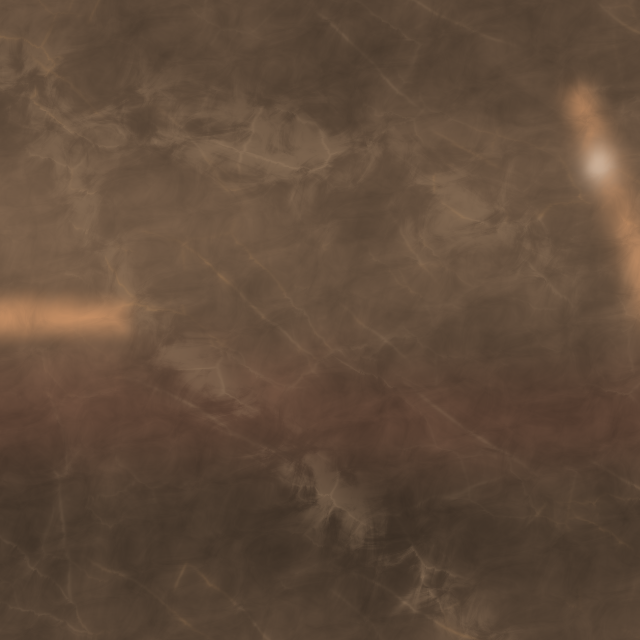
A Shadertoy shader for this texture:

```glsl
// Polished brown marble: layered-sine clouds, pale hazy bands, broken veins from
// cellular borders, and soft descending strands scattered by a hashed loop.
// Two warm soft reflections, a bar and a slanted streak, lie on the surface.
#define STONE vec3(0.358, 0.283, 0.220)
#define RUSSET vec3(0.385, 0.278, 0.218)
#define VEIN vec3(0.56, 0.455, 0.355)
#define GOLD vec3(0.61, 0.46, 0.31)
#define LAMP vec3(0.78, 0.56, 0.39)
#define HOT vec3(0.85, 0.75, 0.66)
#define CLOUD_DEPTH 0.12
#define MOTTLE 0.08
#define HAZE 0.55
#define VEIN_WIDTH 0.0027
#define VEIN_STRENGTH 0.52
#define STRANDS 22

vec2 hash2(vec2 p) {
    p = vec2(dot(p, vec2(127.1, 311.7)), dot(p, vec2(269.5, 183.3)));
    return fract(sin(p) * 43758.5);
}

mat2 turn(float a) {
    return mat2(cos(a), -sin(a), sin(a), cos(a));
}

float bump(float x, float width) {
    return exp(-x * x / (width * width));
}

// Warped layered sines, roughly -1 to 1
float clouds(vec2 p) {
    float sum = 0.0, amp = 0.5;
    for (int i = 0; i < 6; i++) {
        p = turn(0.9) * p + 0.8 * sin(p.yx * 0.9 + float(i) * 1.7);
        sum += amp * sin(p.x + 1.3) * sin(p.y + 0.4);
        p *= 1.85;
        amp *= 0.6;
    }
    return sum;
}

// Distance to the nearest cell border
float cellBorder(vec2 p) {
    vec2 cell = floor(p), nearest = vec2(0.0);
    float best = 9.0, border = 9.0;
    for (int j = -1; j <= 1; j++)
    for (int i = -1; i <= 1; i++) {
        vec2 o = vec2(i, j);
        vec2 r = o + hash2(cell + o) - fract(p);
        if (dot(r, r) < best) { best = dot(r, r); nearest = r; }
    }
    for (int j = -2; j <= 2; j++)
    for (int i = -2; i <= 2; i++) {
        vec2 o = vec2(i, j);
        vec2 r = o + hash2(cell + o) - fract(p);
        vec2 d = r - nearest;
        if (dot(d, d) > 0.0001) border = min(border, dot(0.5 * (r + nearest), normalize(d)));
    }
    return border;
}

// Thin core with a faint wide halo
float veinLine(float d, float width) {
    return 0.8 * bump(d, width) + 0.34 * bump(d, width * 4.0);
}

// Strands falling to the right; every fourth is a short rising twig
float strands(vec2 p, float wobble) {
    float sum = 0.0;
    for (int i = 0; i < STRANDS; i++) {
        vec2 h = hash2(vec2(i, 7)), k = hash2(vec2(i, 23));
        bool twig = i % 4 == 3;
        float angle = twig ? 0.85 + 0.3 * k.x : -0.4 - 0.45 * k.x;
        float reach = twig ? 0.07 : 0.14 + 0.26 * k.y;
        vec2 q = turn(angle) * (p - h * vec2(1.1, 1.0) + vec2(0.15, -0.05));
        float along = q.x / reach;
        float fade = smoothstep(0.0, 0.3, along) * smoothstep(1.0, 0.6, along);
        float d = q.y + 0.012 * wobble + 0.004 * sin(q.x * 25.0 + h.x * 6.0);
        sum += fade * (0.4 + 0.45 * k.y) * veinLine(d, VEIN_WIDTH);
    }
    return sum;
}

void mainImage(out vec4 fragColor, in vec2 fragCoord) {
    vec2 uv = fragCoord / iResolution.xy;
    float broad = clouds(uv * vec2(5.0, 7.0) + 2.0);
    float medium = clouds(uv * 15.0 + 9.0);
    float fine = clouds(turn(0.4) * uv * vec2(45.0, 70.0));
    float grain = clouds(uv * 150.0 + 4.0);
    vec2 warped = uv + 0.022 * vec2(broad, medium) + 0.004 * fine;

    // Stone body with its broad light and russet band
    float light = 0.985 + 0.16 * bump(uv.y - 0.65, 0.2) - 0.18 * smoothstep(0.36, 0.18, uv.y)
        + 0.13 * smoothstep(0.16, 0.0, uv.y) + 0.18 * bump(length(uv - vec2(0.03, 0.62)), 0.17);
    light += CLOUD_DEPTH * broad + 0.1 * medium + MOTTLE * fine + 0.03 * grain;
    float russet = bump(uv.y - 0.36 - 0.03 * broad, 0.09);
    vec3 color = mix(STONE, RUSSET, russet) * light;

    // Pale haze along two crossing bands
    float upper = bump(warped.y - 0.88 + 0.27 * warped.x, 0.075);
    float drop = max(0.85 - warped.y, 0.0);
    float falling = bump(warped.x - 0.08 - 0.9 * pow(drop, 1.6), 0.06) * smoothstep(0.95, 0.8, uv.y);
    float band = max(upper, 0.85 * falling);
    float haze = band * smoothstep(-0.3, 0.65, medium + 0.6 * fine + 0.2 * grain);
    color = mix(color, VEIN * 0.95, HAZE * haze);

    // Broken vein network and strands
    vec2 net = turn(-0.45) * warped;
    float coarse = veinLine(cellBorder(net * vec2(4.0, 7.0)) / 5.5, VEIN_WIDTH);
    float small = veinLine(cellBorder(net * vec2(9.0, 14.0) + 5.0) / 11.0, VEIN_WIDTH * 0.85);
    float broken = smoothstep(-0.1, 0.5, clouds(uv * 9.0 + 31.0));
    float patchy = smoothstep(-0.5, 0.35, medium + 0.7 * fine);
    float veins = coarse * broken * (0.35 + 0.55 * band)
        + small * smoothstep(-0.1, 0.45, medium) * (0.16 + 0.6 * band);
    veins = (veins + 0.75 * strands(uv, broad + 0.5 * medium)) * mix(0.35, 1.1, patchy);
    vec3 veinColor = mix(VEIN, GOLD, smoothstep(-0.1, 0.4, broad));
    color = mix(color, veinColor * mix(0.75, 1.0, light), clamp(VEIN_STRENGTH * veins, 0.0, 0.7));

    // Warm reflections: left bar, right streak and its hot spot
    vec2 box = abs(uv - vec2(0.08, 0.504)) - vec2(0.11, 0.016);
    float bar = length(max(box, 0.0)) + min(max(box.x, box.y), 0.0);
    float glow = 0.92 * smoothstep(0.034, -0.018, bar + 0.008 * medium + 0.003 * fine);
    vec2 axis = vec2(0.12, -0.32), rel = uv - vec2(0.905, 0.845);
    float t = clamp(dot(rel, axis) / dot(axis, axis), 0.0, 1.0);
    float streak = bump(length(rel - axis * t), 0.026 + 0.012 * t);
    glow = max(glow, streak * (0.68 + 0.25 * medium));
    glow += 0.09 * bump(max(bar, 0.0), 0.06) * (1.0 - glow);
    color = mix(color, LAMP, clamp(glow * (0.9 + 0.2 * fine), 0.0, 1.0));
    float spot = length((uv - vec2(0.934, 0.742)) * vec2(1.0, 0.85)) + 0.006 * fine;
    color = mix(color, HOT, 0.75 * bump(spot, 0.027));
    fragColor = vec4(color, 1.0);
}
```
